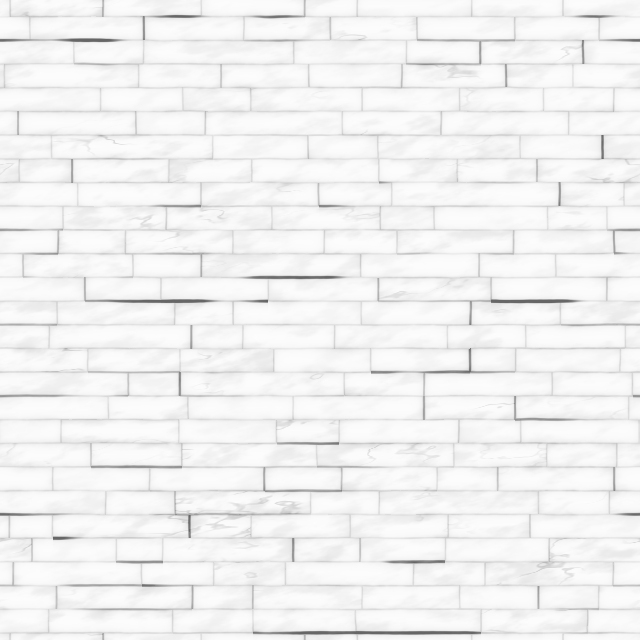
This texture map is drawn by a WebGL 2 fragment shader. Its source:

```glsl
#version 300 es
precision highp float;
// Whitewashed ledge-stone wall: thin staggered courses with faint joints and dark gaps.

uniform vec2 u_resolution;
out vec4 fragColor;

const float ROWS = 27.0;            // courses down the canvas
const float ROW_PHASE = 0.3;        // vertical shift, in courses
const float MIN_STONES = 6.0;       // stones per course: this or one more
const float STAGGER = 0.62;         // spread of joint positions
const float JOINT_WIDTH = 0.0014;   // half width of a tight joint
const float GAP_WIDTH = 0.0026;     // half width of an open gap
const float HALO_WIDTH = 0.0045;    // soft shading beside the joints
const float WOBBLE = 0.0022;        // waviness of stone edges
const float MOTTLE = 0.085;
const float FISSURE = 0.22;
const vec3 STONE_WHITE = vec3(0.988);
const vec3 GAP_GREY = vec3(0.40);

float hash(vec3 p) {
    p = fract(p * vec3(0.1031, 0.1130, 0.0973));
    p += dot(p, p.yzx + 33.33);
    return fract((p.x + p.y) * p.z);
}

// Value noise that wraps after a whole number of cells
float noise(vec2 p, vec2 period, float seed) {
    vec2 i = floor(p), f = fract(p);
    vec2 a = mod(i, period), b = mod(i + 1.0, period);
    f = f * f * (3.0 - 2.0 * f);
    return mix(mix(hash(vec3(a, seed)), hash(vec3(b.x, a.y, seed)), f.x),
               mix(hash(vec3(a.x, b.y, seed)), hash(vec3(b, seed)), f.x), f.y);
}

float fbm(vec2 uv, vec2 freq, float seed) {
    float sum = 0.0, amp = 0.53;
    for (int k = 0; k < 4; k++) {
        sum += amp * noise(uv * freq, freq, seed + float(k) * 7.0);
        freq *= 2.0;
        amp *= 0.5;
    }
    return sum;
}

float jointPosition(float i, float count, float row) {
    return i + STAGGER * (hash(vec3(mod(i, count), row, 5.0)) - 0.5);
}

// Stone id, distance to its nearest upright joint, and that joint's id
vec3 findStone(float row, float x) {
    row = mod(row, ROWS);
    float count = MIN_STONES + floor(2.0 * hash(vec3(row, 3.0, 11.0)));
    float t = x * count + count * hash(vec3(row, 8.0, 2.0));
    float i = floor(t);
    if (t < jointPosition(i, count, row)) i -= 1.0;
    else if (t >= jointPosition(i + 1.0, count, row)) i += 1.0;
    float left = (t - jointPosition(i, count, row)) / count;
    float right = (jointPosition(i + 1.0, count, row) - t) / count;
    float nearest = left < right ? i : i + 1.0;
    return vec3(mod(i, count), min(left, right), mod(nearest, count));
}

float line(float d, float halfWidth) {
    float aa = 0.6 / u_resolution.y;
    return 1.0 - smoothstep(halfWidth - aa, halfWidth + aa + 0.0006, d);
}

void main() {
    vec2 uv = gl_FragCoord.xy / u_resolution;
    float wave = fbm(uv, vec2(24.0, 27.0), 3.0) - 0.5;
    float grain = fbm(uv, vec2(48.0, 64.0), 17.0);
    float patches = noise(uv * vec2(18.0, 27.0), vec2(18.0, 27.0), 29.0);

    // Locate the stone and the closest bed joint
    float v = (uv.y + WOBBLE * wave) * ROWS - ROW_PHASE;
    float row = mod(floor(v), ROWS);
    vec3 stone = findStone(row, uv.x + WOBBLE * wave);
    float bed = floor(v + 0.5);
    float bedDistance = abs(v - bed) / ROWS;
    vec3 upper = findStone(bed, uv.x);
    float bedRow = mod(bed, ROWS);

    // Bed joints: mostly hairlines, some opening into dark ledges
    float open = smoothstep(0.66, 0.98, hash(vec3(upper.x, bedRow, 41.0)));
    float along = noise(vec2(uv.x * 14.0, bedRow), vec2(14.0, ROWS), 53.0);
    open *= smoothstep(0.2, 0.7, along);
    float bedDark = 0.06 + 0.20 * along * grain + 0.75 * open;
    bedDark *= line(bedDistance, mix(JOINT_WIDTH * 0.7, GAP_WIDTH, open * along));

    // Upright joints, each with its own depth
    float depth = pow(hash(vec3(stone.z, row, 67.0)), 5.0);
    float sideDark = 0.09 + 0.10 * grain + 0.65 * depth * (0.5 + patches * 0.5);
    sideDark *= line(stone.y, JOINT_WIDTH * (0.6 + 0.5 * depth));

    // Uneven soft shading around the edges
    float halo = exp(-bedDistance / HALO_WIDTH) * (0.03 + 0.22 * grain * patches + 0.12 * open);
    halo += exp(-stone.y / HALO_WIDTH) * (0.03 + 0.05 * grain + 0.10 * depth);

    // Stone face: slanted mottling, with cracks on the rougher stones
    float seed = 100.0 + floor(80.0 * hash(vec3(stone.x, row, 83.0)));
    float rough = hash(vec3(stone.x, row, 97.0));
    vec2 slanted = vec2(uv.x - uv.y, uv.y);
    float face = fbm(slanted, vec2(26.0, 52.0), seed);
    float mottle = MOTTLE * (0.35 + rough) * smoothstep(0.42, 0.82, face);
    float ridge = abs(fbm(slanted, vec2(12.0, 34.0), seed + 31.0) - 0.5);
    float crack = (1.0 - smoothstep(0.0, 0.035, ridge)) * smoothstep(0.5, 0.85, patches);
    crack *= FISSURE * smoothstep(0.45, 0.95, rough) * (0.3 + grain);

    float shade = max(bedDark, sideDark) + halo + mottle + crack;
    fragColor = vec4(mix(STONE_WHITE, GAP_GREY, clamp(shade, 0.0, 1.0)), 1.0);
}
```
